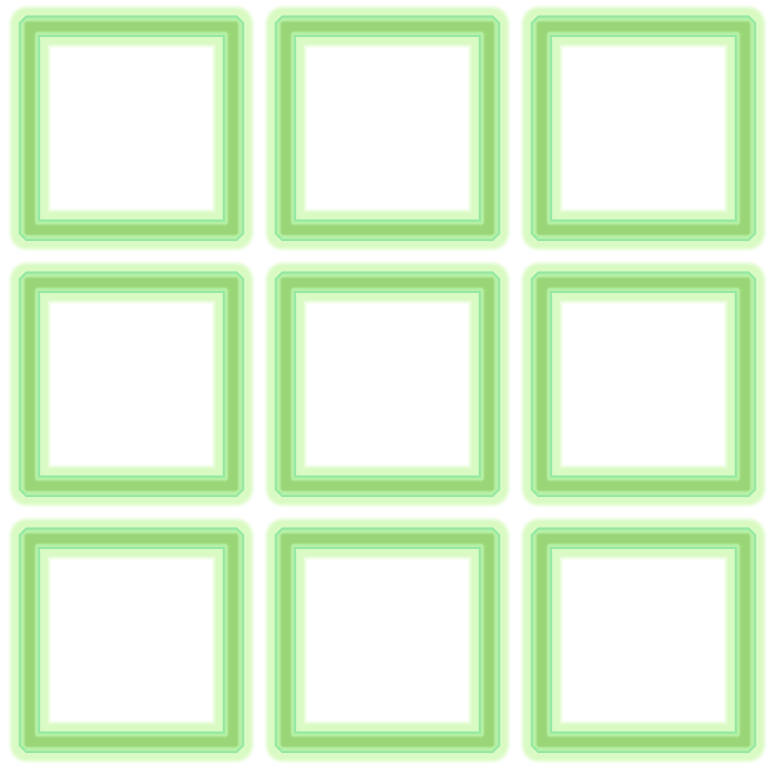
Give the GLSL for this pattern, as a WebGL 1 fragment shader.

```glsl
precision highp float;
// Three by three grid of soft green square frames on white.
// Each frame is a stack of nested boxes, painted from the outside in
// with distance functions; two thin mint lines edge the dark band.

uniform vec2 u_resolution;

const float REPEATS = 3.0;

// Lengths below are fractions of one cell; box sizes are half widths.
const vec2 FRAME_SHIFT = vec2(0.0135, -0.001);
const float HALO_SIZE = 0.473;
const float HALO_RADIUS = 0.065;
const float OUTER_LINE_SIZE = 0.4365;
const float OUTER_LINE_CHAMFER = 0.026;
const float BAND_OUTER_SIZE = 0.417;
const float BAND_INNER_SIZE = 0.377;
const float BAND_RADIUS = 0.012;
const float INNER_LINE_SIZE = 0.3605;
const float HOLE_SIZE = 0.3215;
const float LINE_HALF_WIDTH = 0.0042;
const float HALO_BLUR = 0.0135;
const float BAND_BLUR = 0.007;

const vec3 WHITE = vec3(1.0);
const vec3 PALE = vec3(0.85, 0.98, 0.76);
const vec3 LIGHT = vec3(0.71, 0.94, 0.65);
const vec3 MINT = vec3(0.58, 0.91, 0.63);
const vec3 DARK = vec3(0.605, 0.835, 0.465);

float roundedBox(vec2 p, float size, float radius) {
  vec2 q = abs(p) - size + radius;
  return length(max(q, 0.0)) + min(max(q.x, q.y), 0.0) - radius;
}

float squareBox(vec2 p, float size) {
  vec2 q = abs(p) - size;
  return max(q.x, q.y);
}

float chamferedBox(vec2 p, float size, float chamfer) {
  vec2 q = abs(p) - size;
  return max(max(q.x, q.y), (q.x + q.y + chamfer) * 0.7071);
}

// Coverage of a shape's inside, with an edge of half width blur.
float fill(float d, float blur) {
  return 1.0 - smoothstep(-blur, blur, d);
}

// Coverage of a thin line along a shape's edge.
float stroke(float d, float blur) {
  return fill(abs(d) - LINE_HALF_WIDTH, blur);
}

vec3 frameColor(vec2 p, float edge) {
  float haloBlur = max(HALO_BLUR, edge);
  float bandBlur = max(BAND_BLUR, edge);
  float outerLine = chamferedBox(p, OUTER_LINE_SIZE, OUTER_LINE_CHAMFER);
  float innerLine = squareBox(p, INNER_LINE_SIZE);

  // Pale halo and outer line
  vec3 color = mix(WHITE, PALE, fill(roundedBox(p, HALO_SIZE, HALO_RADIUS), haloBlur));
  color = mix(color, LIGHT, fill(outerLine, edge));
  color = mix(color, MINT, stroke(outerLine, edge));

  // Dark band with soft sides
  color = mix(color, DARK, fill(roundedBox(p, BAND_OUTER_SIZE, BAND_RADIUS), bandBlur));
  color = mix(color, LIGHT, fill(roundedBox(p, BAND_INNER_SIZE, BAND_RADIUS), bandBlur));

  // Inner line, pale lining and white hole
  color = mix(color, PALE, fill(innerLine, edge));
  color = mix(color, MINT, stroke(innerLine, edge));
  return mix(color, WHITE, fill(squareBox(p, HOLE_SIZE), haloBlur));
}

void main() {
  vec2 grid = gl_FragCoord.xy / u_resolution * REPEATS;
  float edge = 0.5 * REPEATS / min(u_resolution.x, u_resolution.y);

  // Shift before wrapping, so the grid stays evenly spaced across the edges
  vec2 p = fract(grid - FRAME_SHIFT) - 0.5;

  gl_FragColor = vec4(frameColor(p, edge), 1.0);
}
```
